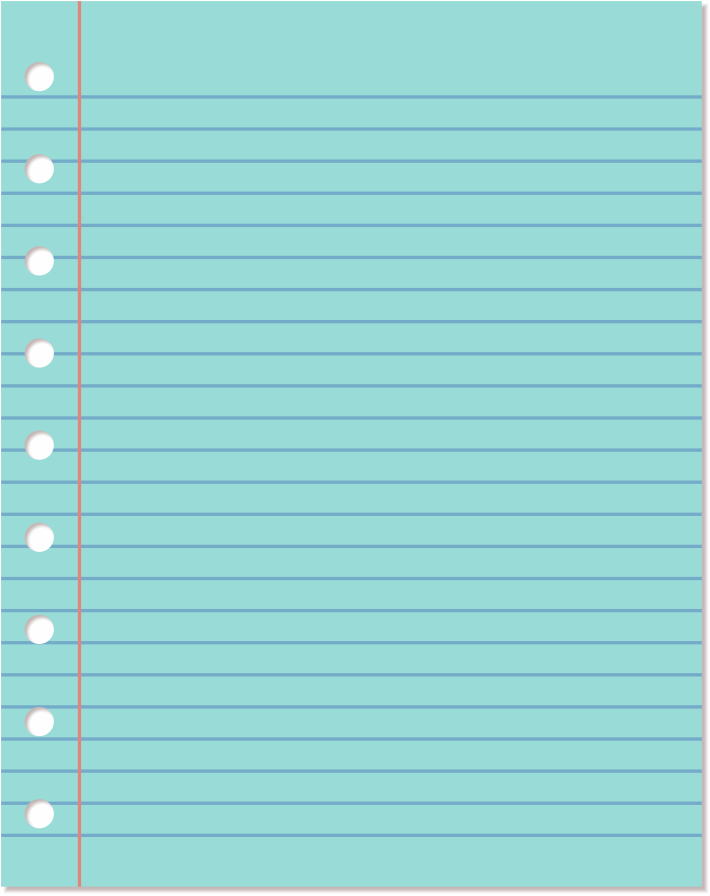
This pattern is drawn by a Shadertoy shader. Its source:

```glsl
// A sheet of teal ruled paper with a red margin and a column of punched holes.
// Rules and holes are repeated by rounding to the nearest index; soft offset
// distance fields give the drop shadow and the shading inside each hole.

// Lengths are fractions of the canvas height, measured from the top left.
const vec2 SHEET_MIN = vec2(0.0012, 0.0012);
const vec2 SHEET_MAX = vec2(0.7832, 0.9896);
const vec2 SHEET_SHADOW_OFFSET = vec2(0.0050, 0.0050);
const float SHEET_SHADOW_BLUR = 0.0036;

const float RULE_COUNT = 24.0;
const float RULE_FIRST = 0.1082;
const float RULE_PITCH = 0.03583;
const float RULE_WIDTH = 0.0037;

const float MARGIN_X = 0.0887;
const float MARGIN_WIDTH = 0.0037;

const float HOLE_COUNT = 9.0;
const vec2 HOLE_FIRST = vec2(0.0438, 0.0855);
const float HOLE_PITCH = 0.10283;
const float HOLE_RADIUS = 0.0163;
const vec2 HOLE_SHADOW_OFFSET = vec2(0.0034, 0.0034);
const float HOLE_SHADOW_BLUR = 0.0034;

const vec3 PAPER = vec3(0.600, 0.860, 0.840);
const vec3 RULE_BLUE = vec3(0.450, 0.670, 0.790);
const vec3 MARGIN_RED = vec3(0.880, 0.530, 0.490);
const vec3 SHADOW = vec3(0.770, 0.720, 0.715);
const vec3 BACKDROP = vec3(0.995);

// Signed distance to an axis-aligned box given by its corners.
float boxDistance(vec2 p, vec2 lo, vec2 hi) {
    vec2 d = abs(p - 0.5 * (lo + hi)) - 0.5 * (hi - lo);
    return length(max(d, 0.0)) + min(max(d.x, d.y), 0.0);
}

// Coverage of a shape whose edge is one pixel wide.
float fill(float d, float pixel) {
    return clamp(0.5 - d / pixel, 0.0, 1.0);
}

// Offset from the nearest of count items spaced by pitch.
float repeatOffset(float x, float pitch, float count) {
    return x - pitch * clamp(round(x / pitch), 0.0, count - 1.0);
}

void mainImage(out vec4 fragColor, in vec2 fragCoord) {
    float pixel = 1.0 / iResolution.y;
    vec2 p = vec2(fragCoord.x, iResolution.y - fragCoord.y) * pixel;

    // Backdrop with the sheet's drop shadow
    float shadowDist = boxDistance(p - SHEET_SHADOW_OFFSET, SHEET_MIN, SHEET_MAX);
    float shade = 1.0 - smoothstep(-SHEET_SHADOW_BLUR, SHEET_SHADOW_BLUR, shadowDist);
    vec3 color = mix(BACKDROP, SHADOW, shade);

    // Paper, rules and margin
    float ruleDist = abs(repeatOffset(p.y - RULE_FIRST, RULE_PITCH, RULE_COUNT)) - 0.5 * RULE_WIDTH;
    float marginDist = abs(p.x - MARGIN_X) - 0.5 * MARGIN_WIDTH;
    vec3 sheet = mix(PAPER, RULE_BLUE, fill(ruleDist, pixel));
    sheet = mix(sheet, MARGIN_RED, fill(marginDist, pixel));

    // Punched holes, shaded along their upper left rim
    vec2 q = p - HOLE_FIRST;
    q.y = repeatOffset(q.y, HOLE_PITCH, HOLE_COUNT);
    float rimDist = length(q - HOLE_SHADOW_OFFSET) - HOLE_RADIUS;
    float rimShade = smoothstep(-HOLE_SHADOW_BLUR, HOLE_SHADOW_BLUR, rimDist);
    vec3 hole = mix(BACKDROP, SHADOW, rimShade);
    sheet = mix(sheet, hole, fill(length(q) - HOLE_RADIUS, pixel));

    color = mix(color, sheet, fill(boxDistance(p, SHEET_MIN, SHEET_MAX), pixel));
    fragColor = vec4(color, 1.0);
}
```
